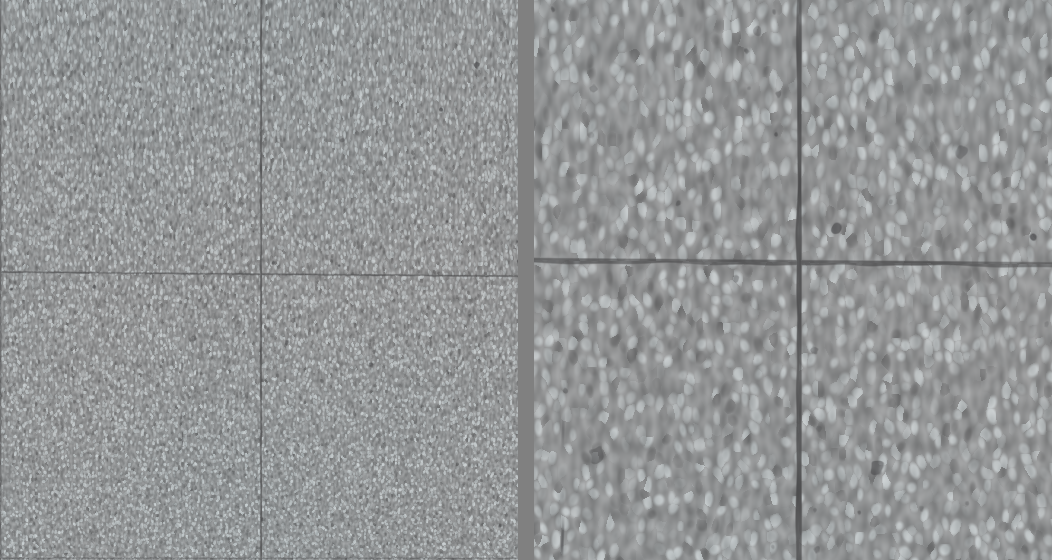
Left, the full canvas; right, a detail of the centre.
This texture is drawn by a WebGL 1 fragment shader. Its source:

```glsl
precision highp float;
// Grey terrazzo paving: two by two slabs with dense pale chips, dark specks and thin worn joints.

uniform vec2 u_resolution;

const vec3 CEMENT = vec3(0.554, 0.563, 0.567);
const vec3 PALE_CHIP = vec3(0.725, 0.750, 0.757);
const vec3 DARK_CHIP = vec3(0.440, 0.446, 0.450);
const vec3 SPECK = vec3(0.250, 0.250, 0.260);
const vec3 JOINT = vec3(0.300, 0.300, 0.305);
const vec2 JOINT_ORIGIN = vec2(0.001, 0.0030);
const vec2 SLAB_PITCH = vec2(0.503, 0.5075);

vec3 hash3(vec2 p) {
  vec3 q = fract(p.xyx * vec3(0.1031, 0.1030, 0.0973));
  q += dot(q, q.yxz + 33.33);
  return fract((q.xxy + q.yzz) * q.zyx);
}

float gradientDot(vec2 cell, vec2 offset) {
  float angle = 6.2832 * hash3(cell).x;
  return dot(vec2(cos(angle), sin(angle)), offset);
}

float gradientNoise(vec2 p) {
  vec2 i = floor(p);
  vec2 f = p - i;
  vec2 w = f * f * f * (f * (f * 6.0 - 15.0) + 10.0);
  vec2 e = vec2(0.0, 1.0);
  return mix(
    mix(gradientDot(i, f), gradientDot(i + e.yx, f - e.yx), w.x),
    mix(gradientDot(i + e.xy, f - e.xy), gradientDot(i + 1.0, f - 1.0), w.x),
    w.y);
}

// Nearest chip: x is its coverage, y its random tone.
vec2 chipLayer(vec2 p, float softness) {
  vec2 base = floor(p);
  float nearest = 9.0;
  vec2 traits = vec2(0.0);
  for (int j = -1; j <= 1; j++) {
    for (int i = -1; i <= 1; i++) {
      vec2 cell = base + vec2(float(i), float(j));
      vec3 h = hash3(cell);
      vec2 d = p - cell - 0.1 - 0.8 * h.xy;
      vec2 axis = vec2(cos(6.2832 * h.z), sin(6.2832 * h.z));
      d = vec2(dot(d, axis), 1.4 * dot(d, vec2(-axis.y, axis.x)));
      float dist = length(d);
      if (dist < nearest) {
        nearest = dist;
        traits = hash3(cell + 71.0).xy;
      }
    }
  }
  float radius = mix(0.38, 0.68, traits.x);
  return vec2(1.0 - smoothstep(radius - softness, radius + softness, nearest), traits.y);
}

// Sparse inclusions with uneven outlines, kept inside their own cells.
float speckLayer(vec2 p, float chance, float pixel) {
  vec2 cell = floor(p);
  vec3 h = hash3(cell + 19.0);
  vec3 k = hash3(cell + 53.0);
  float radius = mix(0.04, 0.10, k.x * k.x) * (1.0 + 0.6 * gradientNoise(p * 9.0));
  float dist = length((p - cell - 0.25 - 0.5 * h.xy) * vec2(1.0, 0.85));
  float disc = 1.0 - smoothstep(radius - pixel, radius + pixel, dist);
  return disc * step(h.z, chance) * mix(0.35, 1.0, k.y);
}

float lineMask(float dist, float halfWidth, float pixel) {
  return 1.0 - smoothstep(halfWidth - pixel, halfWidth + pixel, abs(dist));
}

void main() {
  vec2 uv = gl_FragCoord.xy / u_resolution;
  vec2 p = gl_FragCoord.xy / u_resolution.y;
  float aspect = u_resolution.x / u_resolution.y;
  float pixel = 1.0 / u_resolution.y;

  // Slab layout, with a slight slope in the middle joint
  vec2 level = uv + vec2(0.0, 0.015 * uv.y * (uv.x - 0.5));
  vec2 slabPos = (level - JOINT_ORIGIN) / SLAB_PITCH;
  vec2 slab = floor(slabPos);
  vec2 jointDist = (slabPos - floor(slabPos + 0.5)) * SLAB_PITCH * vec2(aspect, 1.0);

  // Dense upright chips, longer and softer towards the top
  vec2 chipPos = vec2(p.x, 0.85 * p.y - 0.20 * p.y * p.y) * 176.0 + slab * 37.0;
  vec2 chip = chipLayer(chipPos, mix(0.20, 0.30, uv.y));
  float pale = chip.x * smoothstep(0.15, 1.05, chip.y);
  float dark = chip.x * (1.0 - smoothstep(0.02, 0.20, chip.y));
  vec3 color = mix(CEMENT, PALE_CHIP, pale * mix(1.0, 0.92, uv.y));
  color = mix(color, DARK_CHIP, 0.7 * dark);

  // Fine grain and faint broad stains
  float grain = gradientNoise(chipPos * vec2(1.1, 0.8) + 11.0);
  float stain = gradientNoise(p * 5.0 + 3.0) + 0.5 * gradientNoise(p * 13.0);
  color += 0.145 * grain + 0.006 * stain;
  float warmth = gradientNoise(p * 3.0 + 20.0) + 0.5 - 1.6 * abs(uv.y - 0.48);
  color += vec3(0.006, -0.002, -0.004) * warmth;

  // Dark inclusions
  float specks = speckLayer(p * 22.0 + slab * 13.0, 0.07, 22.0 * pixel);
  specks = max(specks, 0.7 * speckLayer(p * 45.0 + 90.0, 0.08, 45.0 * pixel));
  color = mix(color, SPECK, 0.7 * specks);

  // Broken hairline crack in the lower left slab
  float crackX = 0.352 * aspect + 0.004 * gradientNoise(vec2(3.0, p.y * 22.0));
  float crackSpan = smoothstep(0.09, 0.13, uv.y) * (1.0 - smoothstep(0.42, 0.46, uv.y));
  float crackGaps = smoothstep(-0.05, 0.25, gradientNoise(vec2(8.0, p.y * 30.0)));
  color = mix(color, SPECK, 0.6 * crackSpan * crackGaps * lineMask(p.x - crackX, 0.0008, pixel));

  // Joints with uneven edges and worn fill, fainter along the border
  vec2 wobble = vec2(gradientNoise(vec2(p.y * 35.0, 2.3)), gradientNoise(vec2(p.x * 35.0, 6.3)));
  vec2 halfWidth = 0.0014 + 0.0009 * wobble;
  float upright = lineMask(jointDist.x + 0.0006 * wobble.x, halfWidth.x, pixel);
  float across = lineMask(jointDist.y + 0.0010 * wobble.y, halfWidth.y, pixel);
  vec2 inner = mix(vec2(0.65), vec2(1.0), smoothstep(0.02, 0.05, min(uv, 1.0 - uv)));
  float wear = 0.85 + 0.5 * gradientNoise(p * 28.0);
  float joint = max(upright * inner.x, 0.8 * across * inner.y) * wear;
  color = mix(color, JOINT, clamp(joint, 0.0, 1.0));

  gl_FragColor = vec4(clamp(color, 0.0, 1.0), 1.0);
}
```
